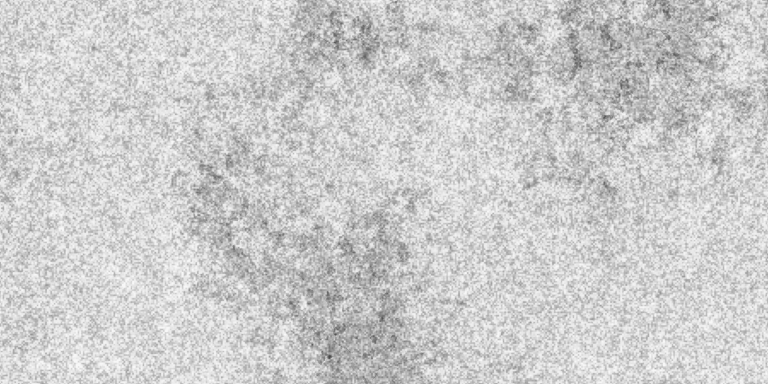
Reproduce this texture procedurally as a Shadertoy shader.

```glsl
// Weathered pale concrete with grey stains, fine grain, pits and hairline cracks.

const float BASE_TONE = 0.845;
const float STAIN_DEPTH = 0.135;
const float PIT_DEPTH = 0.17;
const float CRACK_DEPTH = 0.20;
const float GRAIN_CONTRAST = 0.44;

float hash(vec2 cell) {
    vec3 h = fract(vec3(cell.xyx) * 0.1031);
    h += dot(h, h.yzx + 33.33);
    return fract((h.x + h.y) * h.z);
}

float valueNoise(vec2 p) {
    vec2 cell = floor(p);
    vec2 f = fract(p);
    f = f * f * (3.0 - 2.0 * f);
    float low = mix(hash(cell), hash(cell + vec2(1, 0)), f.x);
    float high = mix(hash(cell + vec2(0, 1)), hash(cell + vec2(1, 1)), f.x);
    return mix(low, high, f.y);
}

// Fractal noise in 0..1; each octave is rotated to hide the lattice.
float fbm(vec2 p, int octaves, float gain) {
    const mat2 turn = mat2(0.8, 0.6, -0.6, 0.8);
    float sum = 0.0, total = 0.0, weight = 1.0;
    for (int i = 0; i < octaves; i++) {
        sum += weight * valueNoise(p);
        total += weight;
        weight *= gain;
        p = turn * p * 2.03 + 17.3;
    }
    return sum / total;
}

// Soft elliptical patch.
float blob(vec2 p, vec2 centre, vec2 radius) {
    vec2 q = (p - centre) / radius;
    return exp(-dot(q, q));
}

// Thin bowed line from a to b.
float crack(vec2 p, vec2 a, vec2 b, float bend, float width, float pixel) {
    vec2 ab = b - a;
    float t = clamp(dot(p - a, ab) / dot(ab, ab), 0.0, 1.0);
    vec2 onLine = a + ab * t + vec2(0.0, 4.0 * bend * t * (1.0 - t));
    return 1.0 - smoothstep(width * 0.4, width + pixel, length(p - onLine));
}

// Large-scale layout of darker and cleaner areas.
float stainMap(vec2 p) {
    float stain = 0.42 * blob(p, vec2(1.68, 0.78), vec2(0.33, 0.25));
    stain += 0.28 * blob(p, vec2(1.85, 1.0), vec2(0.35, 0.18));
    stain += 0.30 * blob(p, vec2(0.70, 0.42), vec2(0.34, 0.24));
    stain += 0.48 * blob(p, vec2(0.95, 0.08), vec2(0.15, 0.20));
    stain += 0.22 * blob(p, vec2(0.65, 0.24), vec2(0.22, 0.12));
    stain += 0.28 * blob(p, vec2(0.84, 0.90), vec2(0.15, 0.07));
    stain += 0.14 * blob(p, vec2(0.45, 0.78), vec2(0.45, 0.25));
    stain -= 0.16 * blob(p, vec2(0.15, 0.15), vec2(0.35, 0.22));
    stain -= 0.16 * blob(p, vec2(1.45, 0.25), vec2(0.45, 0.22));
    return stain;
}

void mainImage(out vec4 fragColor, in vec2 fragCoord) {
    float pixel = 1.0 / iResolution.y;
    vec2 p = fragCoord * pixel;
    vec2 wobble = vec2(fbm(p * 9.0, 4, 0.6), fbm(p * 9.0 + 41.0, 4, 0.6)) - 0.5;

    // Stains broken up by mottling
    float stain = stainMap(p + 0.12 * wobble);
    float broad = fbm(p * 3.2 + 5.0, 5, 0.55) - 0.5;
    float mottle = fbm(p * 24.0 + 80.0, 4, 0.75) - 0.5;
    float field = 0.25 + stain + 0.85 * broad + 1.2 * mottle;
    float tone = BASE_TONE - STAIN_DEPTH * smoothstep(0.32, 0.78, field);
    tone -= 0.07 * broad;

    // Dark pits and broken veins gather inside the stains
    float dirt = smoothstep(0.05, 0.5, stain + 0.8 * broad);
    float pits = smoothstep(0.60, 0.72, fbm(p * 42.0 + 120.0, 3, 0.65));
    tone -= PIT_DEPTH * pits * (0.25 + 0.75 * dirt);
    float scab = smoothstep(0.52, 0.68, fbm(p * 15.0 + 33.0, 5, 0.7));
    tone -= 0.15 * scab * blob(p, vec2(0.94, 0.09), vec2(0.22, 0.20));
    float vein = abs(fbm(p * 6.0 + 61.0, 5, 0.6) - 0.5);
    tone -= 0.09 * (1.0 - smoothstep(0.003, 0.016, vein)) * dirt;

    // Pale worn flecks and a faint streak
    float flecks = smoothstep(0.61, 0.72, fbm(p * 20.0 + 200.0, 4, 0.65));
    float streak = blob(p + 0.08 * wobble, vec2(0.45, 0.32), vec2(0.03, 0.28));
    tone += 0.07 * flecks + 0.04 * streak;

    // Hairline cracks, fading in and out
    vec2 bent = p + 0.07 * wobble;
    float lines = crack(bent, vec2(-0.02, 0.58), vec2(1.02, 1.0), -0.05, 0.0028, pixel);
    lines += 0.6 * crack(bent, vec2(1.21, 0.65), vec2(1.42, 0.84), -0.01, 0.002, pixel);
    lines += 0.7 * crack(bent, vec2(1.78, 0.35), vec2(2.03, 0.48), -0.01, 0.002, pixel);
    float fade = smoothstep(0.25, 0.6, fbm(p * 14.0 + 300.0, 3, 0.6));
    tone -= CRACK_DEPTH * lines * fade;

    // Sandy grain
    float grain = 0.65 * valueNoise(p * 225.0) + 0.35 * valueNoise(p.yx * 118.0 + 50.0);
    tone += GRAIN_CONTRAST * (grain - 0.5);

    // Compress highlights so the surface stays matte
    tone -= 0.5 * max(tone - 0.89, 0.0);
    fragColor = vec4(vec3(clamp(tone, 0.25, 0.97)), 1.0);
}
```
